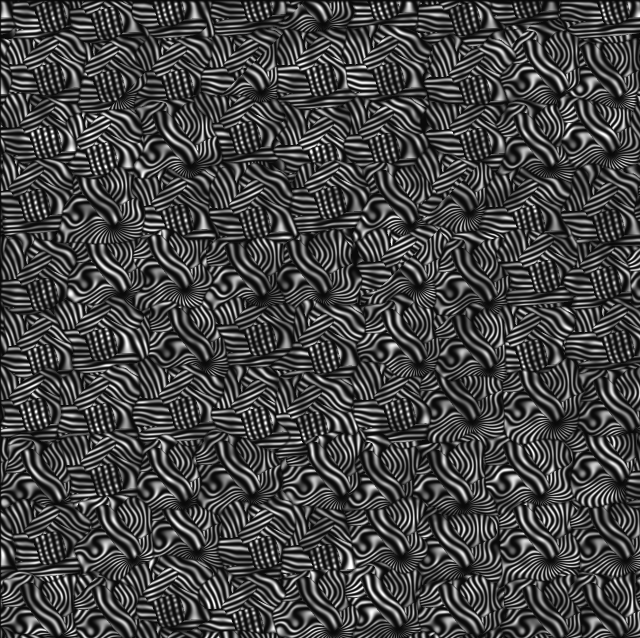
This pattern is drawn by a WebGL 1 fragment shader. Its source:

```glsl
precision highp float;
// Quilt of engraved line work: jittered cells, each holding one of two motifs.
// One motif is a set of hatched pieces, the other a fan converging on a knot.
// Every piece supplies a line phase; noise bends the strokes and varies the ink.
uniform vec2 u_resolution;

#define GRID vec2(9.0, 9.5)   // motifs across and down
#define LINES 11.5            // strokes per motif width
#define JITTER 0.38           // scatter of motif centres
#define SEAM_WOBBLE 0.30      // raggedness of cell borders
#define CURL 0.32             // bending of the loose strokes
#define SHARPNESS 1.55        // higher gives thinner bright strokes
#define PAPER 0.035           // darkest tone
#define INK 0.80              // brightest stroke gain
#define TAU 6.2831853

float hash(vec2 p) {
  vec3 a = fract(vec3(p.xyx) * 0.1031);
  a += dot(a, a.yzx + 33.33);
  return fract((a.x + a.y) * a.z);
}

float noise(vec2 p) {
  vec2 i = floor(p), f = fract(p);
  f = f * f * (3.0 - 2.0 * f);
  float low = mix(hash(i), hash(i + vec2(1, 0)), f.x);
  float high = mix(hash(i + vec2(0, 1)), hash(i + vec2(1, 1)), f.x);
  return mix(low, high, f.y);
}

vec2 turn(vec2 p, float a) {
  float c = cos(a), s = sin(a);
  return vec2(c * p.x + s * p.y, c * p.y - s * p.x);
}

// Phase of strokes running along an angle, bent by noise
float strokes(vec2 q, float angle, float bend) {
  return LINES * (turn(q, angle).y + bend * noise(q * 3.3 + 40.0 + angle * 7.0));
}

// Lays a rounded hatched piece over ink = (phase, weight); returns its coverage
float piece(vec2 q, vec2 center, float tilt, vec2 size, float angle, float bend, inout vec2 ink) {
  vec2 e = turn(q - center, tilt) / size;
  e += 0.25 * (noise(q * 7.0 + 20.0) - 0.5);
  float d = dot(e * e, e * e);
  float cover = 1.0 - step(1.0, d);
  float edge = 1.0 - 0.65 * smoothstep(0.6, 1.0, d);
  ink = mix(ink, vec2(strokes(q, angle, bend), edge), cover);
  return cover;
}

// Hatched block, lens, slanted strip and weave among loose curls
vec2 blockMotif(vec2 q) {
  vec2 ink = vec2(strokes(q * 0.85, 1.9, CURL * 1.3), 1.0);
  piece(q, vec2(-0.40, 0.27), 0.3, vec2(0.24, 0.36), 1.95, 0.12, ink);
  piece(q, vec2(0.28, 0.36), -0.5, vec2(0.42, 0.23), -0.65, 0.14, ink);
  piece(q, vec2(0.0, -0.50), 0.1, vec2(0.55, 0.13), 0.08, 0.16, ink);
  piece(q, vec2(-0.38, -0.20), 0.0, vec2(0.32, 0.21), 0.0, 0.10, ink);
  float strip = piece(q, vec2(-0.06, 0.19), 0.85, vec2(0.32, 0.12), 0.45, 0.04, ink);
  ink.x *= mix(1.0, 1.2, strip);
  float block = piece(q, vec2(0.06, -0.20), 0.28, vec2(0.21, 0.23), 1.85, 0.08, ink);
  float dashes = 0.5 + 0.5 * cos(TAU * strokes(q, 0.35, 0.15));
  ink.y *= mix(1.0, 0.4 + 0.8 * dashes, block);
  // Shadow below the block
  vec2 b = turn(q - vec2(0.08, -0.46), 0.28);
  ink.y *= 1.0 - 0.85 * exp(-pow(b.y / 0.035, 2.0) - pow(b.x / 0.26, 4.0));
  return ink;
}

// Swirling fan with diagonal streaks
vec2 fanMotif(vec2 q) {
  vec2 v = q - vec2(0.22, -0.34);
  float r = length(v);
  float phase = 4.6 * (atan(v.x, v.y + 0.0001) + 1.6 * r);
  phase += LINES * CURL * noise(q * 3.5 + 9.0);
  vec2 ink = vec2(phase, smoothstep(0.02, 0.22, r));
  piece(q, vec2(0.33, 0.30), 0.6, vec2(0.26, 0.32), 1.6, CURL, ink);
  piece(q, vec2(-0.32, 0.34), 0.2, vec2(0.25, 0.22), 0.7, CURL * 1.2, ink);
  float streak = piece(q, vec2(0.02, 0.06), -0.95, vec2(0.45, 0.15), -0.95, 0.18, ink);
  ink.x *= mix(1.0, 0.72, streak);
  return ink;
}

float tone(vec2 uv) {
  vec2 p = uv * GRID;
  vec2 w = p + SEAM_WOBBLE * (vec2(noise(p * 3.0), noise(p * 3.0 + 57.0)) - 0.5);
  // Nearest cell centre, and distance gap to the next for the seam
  float near = 9.0, next = 9.0;
  vec2 site = vec2(0.0), id = vec2(0.0);
  for (int j = -1; j <= 1; j++) {
    for (int i = -1; i <= 1; i++) {
      vec2 c = floor(w) + vec2(float(i), float(j));
      vec2 s = c + 0.5 + JITTER * (vec2(hash(c + 11.0), hash(c + 73.0)) - 0.5);
      vec2 d = w - s;
      float m = pow(dot(d * d, d * d), 0.25);
      if (m < near) { next = near; near = m; site = s; id = c; }
      else next = min(next, m);
    }
  }
  // Blocks gather at the upper left, fans at the lower right
  float blockShare = 0.55 + 0.45 * (uv.y - uv.x);
  vec2 q = p - site;
  vec2 ink = hash(id + 131.0) < blockShare ? blockMotif(q) : fanMotif(q);
  float seam = mix(0.4, 1.0, smoothstep(0.0, 0.07, next - near));
  float wear = mix(0.45, 1.15, noise(p * 8.0 + 5.0)) * mix(0.8, 1.2, noise(p * 2.0));
  float stroke = pow(0.5 + 0.5 * cos(TAU * ink.x), SHARPNESS);
  float rim = smoothstep(0.0, 0.006, 1.0 - uv.y) * smoothstep(0.0, 0.003, uv.x);
  return PAPER + INK * stroke * ink.y * seam * wear * rim;
}

void main() {
  // Four samples per pixel smooth all edges
  float sum = 0.0;
  for (int k = 0; k < 4; k++) {
    float n = float(k);
    vec2 offset = vec2(mod(n, 2.0), floor(n / 2.0)) * 0.5 - 0.25;
    sum += tone((gl_FragCoord.xy + offset) / u_resolution);
  }
  gl_FragColor = vec4(vec3(min(sum * 0.25, 1.0)), 1.0);
}
```
